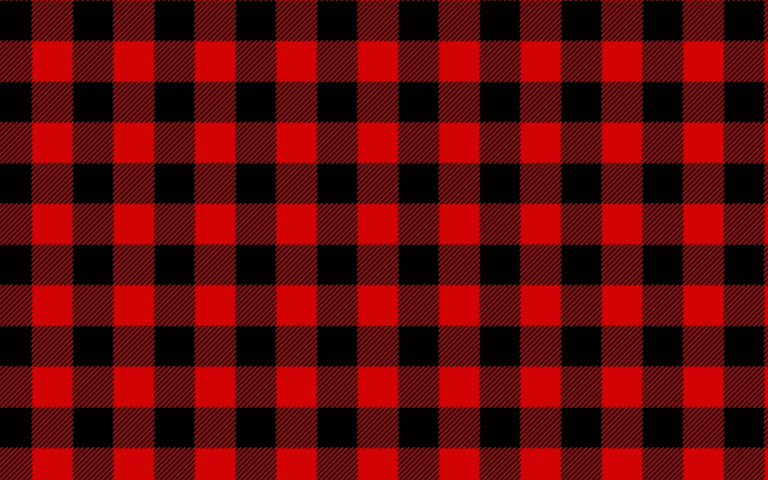
This pattern is drawn by a Shadertoy shader. Its source:

```glsl
// Buffalo check: equal red and black bands cross in both directions.
// Where both bands are red or both black the cell is solid; where they
// differ, a fine diagonal twill blends the two, and serrates the borders.

const float CELL = 0.08477;                 // band width, in canvas heights
const vec2 ORIGIN = vec2(0.0667, 0.1517);   // lower left corner of a red cell
const float RIBS = 8.0;                     // twill ribs along one cell side
const float TOOTH = 0.022;                  // serration depth, in cells
const float TAU = 6.2831853;

const vec3 BLACK = vec3(0.012, 0.0, 0.0);
const vec3 RED = vec3(0.825, 0.01, 0.018);
const vec3 RIB_DARK = vec3(0.225, 0.012, 0.012);
const vec3 RIB_LIGHT = vec3(0.53, 0.095, 0.115);

// Diagonal rib wave, from -1 in the grooves to 1 on the ribs.
float twillWave(vec2 cell) {
    return cos(TAU * RIBS * (cell.x - cell.y));
}

// Coverage of the red bands: one cell wide, repeating every two cells.
float bandCoverage(float x, float tooth, float pixel) {
    float inside = 0.5 - abs(mod(x + 0.5, 2.0) - 1.0) + tooth;
    return clamp(inside / pixel + 0.5, 0.0, 1.0);
}

// Colour of the crossing for the given column and row coverage.
vec3 weave(float column, float row, vec3 twill) {
    return mix(mix(BLACK, twill, column), mix(twill, RED, column), row);
}

void mainImage(out vec4 fragColor, in vec2 fragCoord) {
    vec2 cell = (fragCoord / iResolution.y - ORIGIN) / CELL;
    float pixel = 1.0 / (iResolution.y * CELL);

    // Ribs and the teeth they leave on the band borders
    float wave = twillWave(cell);
    vec3 twill = mix(RIB_DARK, RIB_LIGHT, 0.5 + 0.5 * wave);
    float tooth = TOOTH * wave;

    // Crossing bands
    float column = bandCoverage(cell.x, tooth, pixel);
    float row = bandCoverage(cell.y, tooth, pixel);
    fragColor = vec4(weave(column, row, twill), 1.0);
}
```
